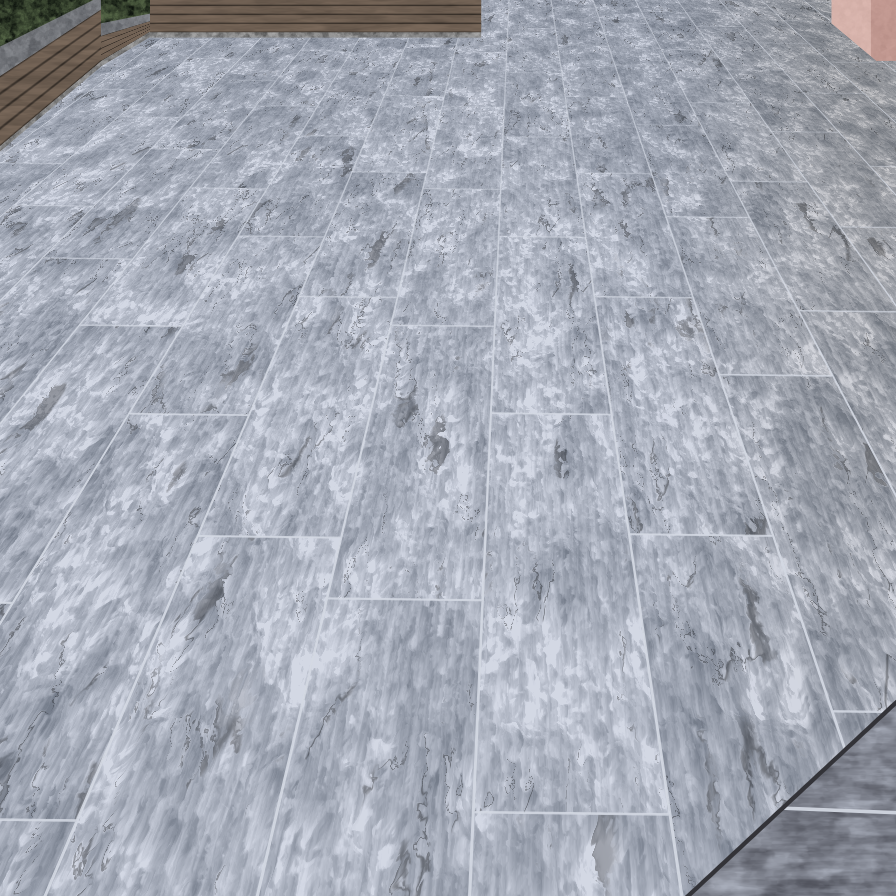
A WebGL 1 fragment shader for this texture:

```glsl
precision highp float;
// A terrace of staggered grey wood-look planks receding to a vanishing point.
// Each plank gets its own weathering from summed soft cellular noise; pale joints
// run between them. Timber walls, a plaster pillar and a lower step frame the floor.
uniform vec2 u_resolution;

vec3 hash3(vec2 p) {
  return fract(sin(vec3(dot(p, vec2(127.1, 311.7)), dot(p, vec2(269.5, 183.3)),
                        dot(p, vec2(419.2, 371.9)))) * 4375.85);
}

// Soft cellular noise: random cell values blended by distance to jittered centres
float cells(vec2 p) {
  vec2 base = floor(p), f = p - base;
  float total = 0.0, weight = 0.0;
  for (int j = -1; j <= 1; j++) {
    for (int i = -1; i <= 1; i++) {
      vec2 cell = vec2(float(i), float(j));
      vec3 rnd = hash3(base + cell);
      vec2 away = cell + rnd.xy - f;
      float w = exp(-7.0 * dot(away, away));
      total += w * rnd.z;
      weight += w;
    }
  }
  return total / weight;
}

// Three octaves, centred on zero
float layers(vec2 p) {
  float sum = 0.0, amp = 0.57;
  for (int i = 0; i < 3; i++) {
    sum += amp * (cells(p) - 0.5);
    p = p * 2.07 + 7.3;
    amp *= 0.5;
  }
  return sum;
}

// Antialiased coverage of a signed distance in canvas units
float cover(float d) {
  return clamp(0.5 - d * u_resolution.y, 0.0, 1.0);
}

vec3 plankFloor(vec2 q) {
  // Perspective: columns fan out from the vanishing point, rows shrink with depth
  float h = q.y + 0.247;
  float tilted = h - 0.012 * (q.x - 0.579);
  float column = ((q.x - 0.579) / h + 0.044) / 0.19;
  float k = floor(column);
  float stagger = 0.59 - 0.41 * k - 0.25 * step(2.0, abs(k - 0.5));
  float row = 1.0 / (0.545 * tilted) - stagger;
  vec3 rnd = hash3(vec2(k, floor(row)) + 3.7);
  vec2 w = vec2(column, 3.3 * row) + 23.0 * rnd.xy;

  // Weathering: faint clouds, small flaky chips and fine lengthwise grain
  float near = smoothstep(0.2, 0.8, h);
  float cloud = layers(w * vec2(3.4, 2.0));
  float chips = layers(w * vec2(19.0, 12.0) + 3.0 * cloud);
  float grain = layers(w * vec2(44.0, 3.5) + 1.5 * chips);
  float flakes = smoothstep(0.02, 0.14, chips) * smoothstep(-0.02, 0.16, cloud);
  float tone = 0.53 + 0.8 * cloud + chips * mix(0.4, 0.75, near)
             + grain * mix(0.3, 0.6, near) + 0.2 * flakes + 0.14 * (rnd.z - 0.5);
  tone -= 0.14 * smoothstep(0.45, 1.0, q.x) * (1.0 - q.y);
  tone -= 0.14 * (1.0 - smoothstep(0.0, 0.35, q.y));
  tone += 0.1 * exp(-6.0 * dot(q - vec2(0.4, 0.55), q - vec2(0.4, 0.55)));
  vec3 col = mix(vec3(0.49, 0.52, 0.575), vec3(0.81, 0.83, 0.88), clamp(tone, -0.1, 1.05));

  // Short dark cracks along the grain, only in some patches
  float ridge = abs(cells(w * vec2(8.0, 1.5) + vec2(1.0, 0.5) * chips) - 0.5);
  float patches = smoothstep(0.5, 0.7, cells(w * vec2(4.0, 2.2) + 40.0) + 0.6 * chips);
  col *= 1.0 - 0.32 * patches * (1.0 - smoothstep(0.0, 0.06, ridge));
  col *= mix(vec3(1.0), vec3(0.98, 0.95, 0.9), smoothstep(0.7, 1.0, q.x) * (1.0 - q.y));

  // Joints, with distances turned back into canvas units
  float side = abs(fract(column + 0.5) - 0.5) * 0.19 * h;
  float end = abs(fract(row + 0.5) - 0.5) * 0.545 * h * h;
  float halfWidth = 0.0003 + 0.0012 * h;
  float joint = max(cover(side - halfWidth) * mix(0.55, 0.92, near),
                    cover(end - 0.85 * halfWidth) * mix(0.15, 0.88, near));
  return mix(col, vec3(0.83, 0.85, 0.89), joint);
}

void main() {
  vec2 q = gl_FragCoord.xy / u_resolution;
  q.y = 1.0 - q.y;
  vec3 col = plankFloor(q);

  // Lower step beyond a dark diagonal edge
  float edge = dot(q - vec2(0.768, 1.0), vec2(0.681, 0.732));
  float stepGrain = layers(q * vec2(14.0, 110.0)) + layers(q * vec2(40.0, 70.0));
  vec3 lower = mix(vec3(0.36, 0.37, 0.41), vec3(0.64, 0.66, 0.71), 0.48 + stepGrain);
  float lowerJoint = abs(q.y - 0.902 - 0.04 * (q.x - 0.875)) - 0.002;
  lower = mix(lower, vec3(0.8, 0.82, 0.86), cover(lowerJoint));
  col = mix(col, lower, cover(-edge));
  col = mix(col, vec3(0.2, 0.2, 0.22), cover(abs(edge) - 0.0024));

  // Walls as stacked heights: foot, rim of the boards, top of the coping
  vec3 wall = vec3(0.036, -0.004, -0.01);
  if (q.x < 0.113) wall = vec3(0.163, 0.085, 0.052) - vec3(0.84, 0.66, 0.5) * q.x;
  else if (q.x < 0.167) wall = vec3(0.068, 0.04, 0.026) - vec3(0.6, 0.3, 0.2) * (q.x - 0.113);
  float within = cover(q.x - 0.537);
  float speckle = layers(q * 160.0);
  float board = fract(4.0 * (q.y - wall.y) / (wall.x - wall.y));
  float gap = smoothstep(0.0, 0.16, board) * smoothstep(1.0, 0.84, board);
  vec3 timber = vec3(0.43, 0.37, 0.32) * (0.55 + 0.45 * gap + 0.3 * layers(q * vec2(30.0, 200.0)));
  vec3 foliage = mix(vec3(0.1, 0.13, 0.09), vec3(0.3, 0.36, 0.25), 0.45 + 1.8 * speckle);
  col = mix(col, vec3(0.5, 0.5, 0.5) + 0.4 * speckle, within * cover(q.y - wall.x - 0.006));
  col = mix(col, timber, within * cover(q.y - wall.x));
  col = mix(col, vec3(0.44, 0.45, 0.47) + 0.2 * speckle, within * cover(q.y - wall.y));
  col = mix(col, foliage, within * cover(q.y - wall.z));

  // Plaster pillar with a lit left face
  float pillar = max(0.928 - q.x, q.y - min(0.026 + 0.84 * (q.x - 0.928), 0.068));
  vec3 plaster = mix(vec3(0.84, 0.7, 0.67), vec3(0.75, 0.59, 0.56), cover(0.972 - q.x));
  col = mix(col, plaster + 0.06 * speckle, cover(pillar));
  gl_FragColor = vec4(col, 1.0);
}
```
